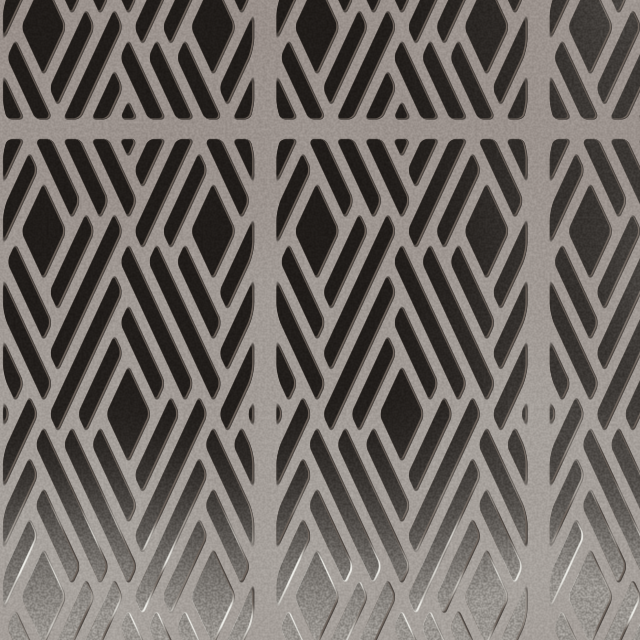
A WebGL 2 fragment shader for this pattern:

```glsl
#version 300 es
precision highp float;
// Cut metal screen: tall framed panels pierced by a skewed basket weave of
// diamonds and bars. The weave is a 6 by 6 tile in slanted axes, clipped by
// each panel; soft light rises in the holes toward the bottom and the right.

uniform vec2 u_resolution;
out vec4 fragColor;

const vec2 PANEL_PERIOD = vec2(0.4271, 0.8906);
const vec2 PANEL_CENTER = vec2(0.2008, 0.3529);
const vec2 PANEL_HALF = vec2(0.1960, 0.4297);
const vec2 LATTICE = vec2(0.1325, 0.2858);   // half spacing of the diamonds
const float TILE = 6.0;                      // strips per weave tile
const float STRIP_GAP = 0.40;                // metal between holes, in strips
const float CORNER = 0.0075;
const vec2 WALL_SHIFT = vec2(0.0028, -0.0012);
const float GRAIN_SCALE = 290.0;

const vec3 HOLE_DARK = vec3(0.125, 0.11, 0.10);
const vec3 HOLE_LIT = vec3(0.60, 0.585, 0.565);
const vec3 METAL_WARM = vec3(0.59, 0.55, 0.53);
const vec3 METAL_PALE = vec3(0.66, 0.64, 0.62);
const vec3 WALL = vec3(0.43, 0.39, 0.36);
const vec3 GLINT = vec3(0.93, 0.93, 0.91);

vec2 hashGradient(vec2 cell) {
    vec3 h = fract(cell.xyx * vec3(0.1031, 0.1030, 0.0973));
    h += dot(h, h.yzx + 33.33);
    float angle = 6.2832 * fract((h.x + h.y) * h.z);
    return vec2(cos(angle), sin(angle));
}

float gradientNoise(vec2 p) {
    vec2 i = floor(p), f = fract(p);
    vec2 u = f * f * f * (f * (f * 6.0 - 15.0) + 10.0);
    vec2 e = vec2(1.0, 0.0);
    float low = mix(dot(hashGradient(i), f),
                    dot(hashGradient(i + e), f - e), u.x);
    float high = mix(dot(hashGradient(i + e.yx), f - e.yx),
                     dot(hashGradient(i + 1.0), f - 1.0), u.x);
    return mix(low, high, u.y);
}

// Intersection of two shapes with a rounded corner
float roundMax(float a, float b) {
    vec2 v = vec2(a, b) + CORNER;
    return length(max(v, 0.0)) + min(max(v.x, v.y), 0.0) - CORNER;
}

// Box in slanted strip axes, repeated over the weave tile
float stripBox(vec2 v, vec2 center, vec2 halfSize, float stripWidth) {
    v = mod(v - center + 0.5 * TILE, TILE) - 0.5 * TILE;
    vec2 d = (abs(v) - halfSize + 0.5 * STRIP_GAP) * stripWidth;
    return roundMax(d.x, d.y);
}

// Signed distance to the holes, negative inside
float holes(vec2 p) {
    vec2 local = p - PANEL_CENTER;
    local -= PANEL_PERIOD * round(local / PANEL_PERIOD);
    vec2 k = local / LATTICE;
    vec2 strip = 0.5 * TILE * vec2(k.x - k.y, k.x + k.y);
    float stripWidth = 2.0 / (TILE * length(1.0 / LATTICE));

    float d = stripBox(strip, vec2(0.0), vec2(1.0), stripWidth);
    vec2 turned = vec2(-strip.y, strip.x);
    // Four bars between diamonds: lengths 3, 5, 5, 3, then a quarter turn
    for (int i = 1; i <= 4; i++) {
        vec2 center = vec2(float(i) + 0.5, i < 3 ? 0.5 : -0.5);
        vec2 halfSize = vec2(0.5, i == 1 || i == 4 ? 1.5 : 2.5);
        d = min(d, stripBox(strip, center, halfSize, stripWidth));
        d = min(d, stripBox(turned, center, halfSize, stripWidth));
    }
    vec2 frame = abs(local) - PANEL_HALF;
    return roundMax(d, roundMax(frame.x, frame.y));
}

void main() {
    float canvas = min(u_resolution.x, u_resolution.y);
    vec2 p = gl_FragCoord.xy / canvas;
    float edge = 0.8 / canvas;

    float d = holes(p);
    float hole = 1.0 - smoothstep(-edge, edge, d);
    float depth = 1.0 - smoothstep(-edge, edge, holes(p + WALL_SHIFT));

    // Light, cloudy wear and fine grain
    float cloud = gradientNoise(p * 5.0 + 3.7);
    float grain = gradientNoise(p * GRAIN_SCALE)
                + 0.6 * gradientNoise(p * GRAIN_SCALE * 0.53 + 41.0);
    float rise = pow(1.0 - smoothstep(-0.04, 0.44, p.y), 1.7);
    float side = smoothstep(0.55, 1.05, p.x) * (0.26 + 0.2 * cloud);
    float haze = 0.10 * (1.0 - smoothstep(0.1, 0.6, p.y)) * (0.6 + cloud);
    float light = clamp(rise + side + haze, 0.0, 1.0);

    // Metal face
    float pale = 0.3 + 0.6 * (1.0 - smoothstep(0.15, 0.85, p.y)) + 0.3 * cloud;
    vec3 color = mix(METAL_WARM, METAL_PALE, clamp(pale, 0.0, 1.0));
    color += 0.055 * grain;

    // Cut wall on the lower right side, glinting where the light reaches
    float sparkle = smoothstep(-0.25, 0.35, gradientNoise(p * 14.0 + 9.0));
    float glint = smoothstep(0.12, 0.7, light) * sparkle;
    color = mix(color, mix(WALL, GLINT, glint), hole);
    float outline = (1.0 - smoothstep(0.0, 0.0018, abs(d))) * (1.0 - depth);
    color = mix(color, HOLE_DARK, 0.55 * outline * (1.0 - glint));

    // Space behind the screen
    vec3 behind = mix(HOLE_DARK, HOLE_LIT, light);
    behind += grain * (0.025 + 0.11 * light);
    color = mix(color, behind, hole * depth);

    fragColor = vec4(clamp(color, 0.0, 1.0), 1.0);
}
```
